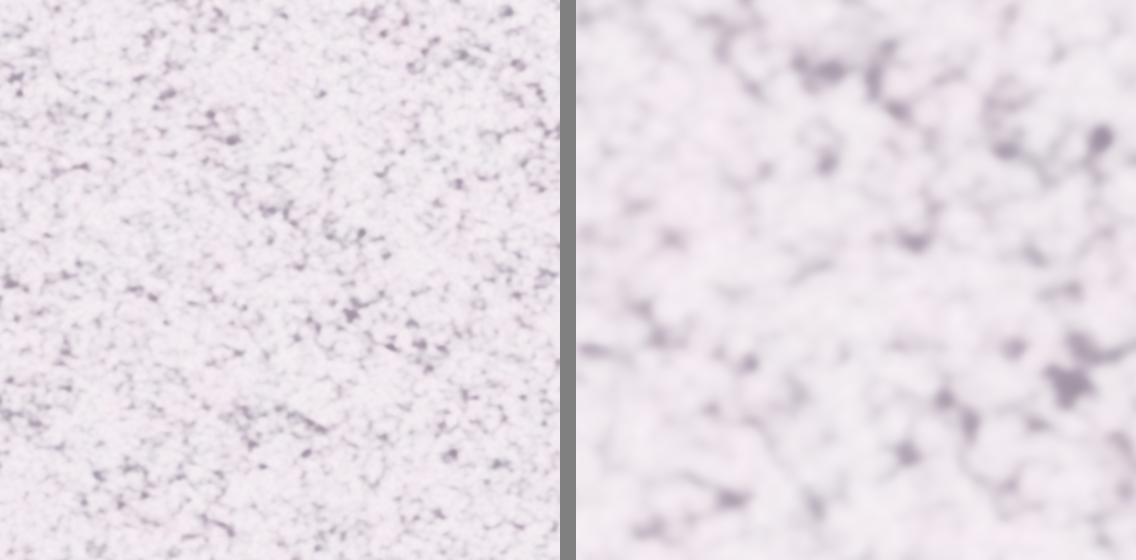
Left: the whole. Right: its middle third, enlarged.
Reproduce this texture procedurally as a Shadertoy shader.

```glsl
// Pale lilac surface strewn with small soft mauve-grey specks.
// Two rotated layers of gradient noise make the grains, ridges and patches
// gather them into chains and clusters, and an exponential sets their depth.
#define GRAIN_SCALE 37.0
#define FINE_SCALE 66.0
#define CHAIN_SCALE 13.0
#define CHAIN_STRENGTH 1.0
#define PATCH_STRENGTH 1.7
#define GRAIN_STRENGTH 4.1
#define SPECK_DEPTH 0.028
#define SPECK_CONTRAST 0.98
#define MAX_DEPTH 0.30
#define MOTTLE 0.025
#define BASE_COLOR vec3(0.957, 0.930, 0.951)
#define SPECK_ABSORB vec3(1.05, 1.16, 1.00)

// Random gradient in -1..1 for a lattice point
vec2 hashGradient(vec2 cell) {
    vec2 h = vec2(dot(cell, vec2(127.1, 311.7)), dot(cell, vec2(269.5, 183.3)));
    return 2.0 * fract(sin(h) * 43758.5453) - 1.0;
}

// Gradient noise, centred on zero
float gradientNoise(vec2 p) {
    vec2 cell = floor(p);
    vec2 f = p - cell;
    vec2 u = f * f * f * (f * (f * 6.0 - 15.0) + 10.0);
    vec2 e = vec2(1.0, 0.0);
    float a = dot(hashGradient(cell), f);
    float b = dot(hashGradient(cell + e.xy), f - e.xy);
    float c = dot(hashGradient(cell + e.yx), f - e.yx);
    float d = dot(hashGradient(cell + e.xx), f - e.xx);
    return mix(mix(a, b, u.x), mix(c, d, u.x), u.y);
}

mat2 rotation(float angle) {
    float c = cos(angle), s = sin(angle);
    return mat2(c, s, -s, c);
}

// Speck density, roughly normal with unit spread
float speckField(vec2 uv) {
    vec2 p = uv * vec2(0.92, 1.06);
    float grain = gradientNoise(rotation(0.5) * p * GRAIN_SCALE + 17.0);
    float fine = gradientNoise(rotation(1.2) * p * FINE_SCALE + 53.0);
    float strand = gradientNoise(rotation(0.3) * p * CHAIN_SCALE + 91.0);
    float patches = gradientNoise(rotation(0.8) * p * 7.0 + 29.0)
                  + gradientNoise(rotation(1.5) * p * 18.0 + 71.0);
    float chain = exp(-60.0 * strand * strand) - 0.42;
    return GRAIN_STRENGTH * (grain + 0.7 * fine) + CHAIN_STRENGTH * chain
         + PATCH_STRENGTH * patches;
}

void mainImage(out vec4 fragColor, in vec2 fragCoord) {
    vec2 uv = fragCoord / iResolution.y;

    // Specks darken the base, deepest where the field peaks
    float depth = SPECK_DEPTH * exp(SPECK_CONTRAST * speckField(uv));
    depth = MAX_DEPTH * (1.0 - exp(-depth / MAX_DEPTH));
    vec3 color = BASE_COLOR - depth * SPECK_ABSORB;

    // Faint mottling and slow drift between pink and cool grey
    color += MOTTLE * gradientNoise(rotation(0.9) * uv * 95.0 + 7.0);
    float tint = gradientNoise(uv * 9.0 + 41.0) + gradientNoise(uv * 27.0 + 63.0);
    color += tint * vec3(0.008, -0.012, -0.002);

    fragColor = vec4(clamp(color, 0.0, 1.0), 1.0);
}
```
